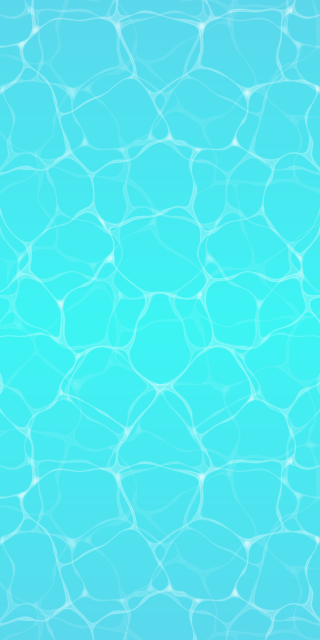
Write a Shadertoy shader that draws this texture.

```glsl
// Sunlit pool water: mirrored, vertically tiling caustic webs over a cyan gradient.

const vec3 EDGE_WATER = vec3(0.355, 0.845, 0.925);
const vec3 MID_WATER = vec3(0.235, 0.96, 0.955);
const vec3 LIGHT_TINT = vec3(0.96, 1.0, 1.0);
const float BRIGHT_BAND = 0.51;            // height of the clearest water, from the top
const float TILE_ROWS = 7.0;               // cell rows in one vertical repeat
const float TILE_HEIGHT = 1.409;           // in canvas widths
const float STAGGER_ROWS = 3.0;            // rows before the sideways shift repeats
const vec2 CELL = vec2(0.27, TILE_HEIGHT / TILE_ROWS);
const vec2 FIRST_CELL = vec2(0.5, 0.182);
const vec2 JITTER = vec2(0.17, 0.12);
const float WARP = 0.013;
const float NODE_ROUNDING = 115.0;         // lower values flare the junctions more
const float THIN_LINE = 0.0014;
const float WIDE_LINE = 0.0058;
const float GLINT_SIZE = 0.010;
const float MAIN_WEIGHT = 0.72;
const float MIRROR_WEIGHT = 0.44;
const float DEEP_WEIGHT = 0.22;
const float TAU = 6.2831853;

vec2 hash2(vec2 p) {
    vec3 q = fract(vec3(p.xyx) * vec3(0.1031, 0.1030, 0.0973));
    q += dot(q, q.yzx + 33.33);
    return fract((q.xx + q.yz) * q.zy);
}

// Layered sines that repeat with the tile height.
vec2 ripple(vec2 p) {
    float y = p.y * TAU / TILE_HEIGHT;
    vec2 slow = sin(vec2(5.0 * y + 9.0 * p.x, 2.0 * y + 21.0 * p.x + 1.3));
    vec2 fast = sin(vec2(10.0 * y - 17.0 * p.x + 2.1, 4.0 * y - 44.0 * p.x));
    return slow + 0.5 * fast;
}

// Staggered cell centre near p, jittered by its wrapped row.
vec2 cellSite(vec2 p, vec2 offset, float seed) {
    vec2 grid = (p - FIRST_CELL) / CELL + 0.5;
    float row = floor(grid.y) + offset.y;
    float tileRow = mod(row, TILE_ROWS);
    float stagger = mod(tileRow, STAGGER_ROWS) / STAGGER_ROWS;
    float column = floor(grid.x - stagger) + offset.x;
    vec2 jitter = (hash2(vec2(column + 20.0, tileRow + seed)) - 0.5) * JITTER;
    return FIRST_CELL + vec2(column + stagger, row) * CELL + jitter;
}

// x: rounded border distance, y: distance to the nearest junction.
vec2 cellBorders(vec2 p, float seed) {
    vec2 nearest = vec2(0.0);
    float nearestDist = 10.0;
    for (int j = -2; j <= 2; j++)
    for (int i = -2; i <= 2; i++) {
        vec2 toSite = cellSite(p, vec2(i, j), seed) - p;
        float d = dot(toSite, toSite);
        if (d < nearestDist) {
            nearestDist = d;
            nearest = toSite;
        }
    }
    float first = 10.0;
    float second = 10.0;
    float blend = 0.0;
    for (int j = -2; j <= 2; j++)
    for (int i = -2; i <= 2; i++) {
        vec2 toSite = cellSite(p, vec2(i, j), seed) - p;
        vec2 across = toSite - nearest;
        if (dot(across, across) < 0.00001) continue;
        float border = dot(0.5 * (toSite + nearest), normalize(across));
        second = min(second, max(first, border));
        first = min(first, border);
        blend += exp(-NODE_ROUNDING * border);
    }
    return vec2(-log(blend) / NODE_ROUNDING, length(vec2(first, second)));
}

// Opacity of one web: pale ribbon, bright core and sparse glints.
float causticWeb(vec2 p, float seed, float pixel) {
    vec2 wave = ripple(p + vec2(0.13 * seed, 0.0));
    vec2 borders = cellBorders(p + WARP * wave, seed);
    float swell = 0.5 + 0.5 * sin(2.2 * wave.x + 1.4 * wave.y + seed);
    float width = mix(THIN_LINE, WIDE_LINE, swell * swell);
    float ribbon = 1.0 - smoothstep(width - 0.6 * pixel, width + 0.6 * pixel, borders.x);
    float core = 1.0 - smoothstep(0.0, THIN_LINE + pixel, abs(borders.x - 0.6 * width));
    float glint = exp(-pow(borders.y / GLINT_SIZE, 2.0));
    float sparkle = smoothstep(0.6, 0.98, 0.5 + 0.5 * sin(3.0 * wave.y - wave.x + seed));
    float line = ribbon * mix(0.34, 0.28, swell) + core * mix(0.12, 0.24, swell);
    return clamp(line + glint * sparkle * 0.9, 0.0, 1.0);
}

void mainImage(out vec4 fragColor, in vec2 fragCoord) {
    vec2 uv = fragCoord / iResolution.xy;
    vec2 p = vec2(uv.x, 2.0 * (1.0 - uv.y));
    float pixel = 1.0 / iResolution.x;

    // Water, clearest in a band across the middle
    float depth = clamp(abs(1.0 - uv.y - BRIGHT_BAND) * 2.0, 0.0, 1.0);
    vec3 color = mix(MID_WATER, EDGE_WATER, depth);

    // Two reflected webs over a faint deeper one
    vec2 mirrored = vec2(1.0 - p.x, p.y);
    float deep = causticWeb(p + vec2(0.16, 0.5 * CELL.y), 7.0, pixel);
    float dark = 1.0 - DEEP_WEIGHT * deep;
    dark *= 1.0 - MIRROR_WEIGHT * causticWeb(mirrored, 3.0, pixel);
    dark *= 1.0 - MAIN_WEIGHT * causticWeb(p, 3.0, pixel);

    fragColor = vec4(mix(color, LIGHT_TINT, 1.0 - dark), 1.0);
}
```
